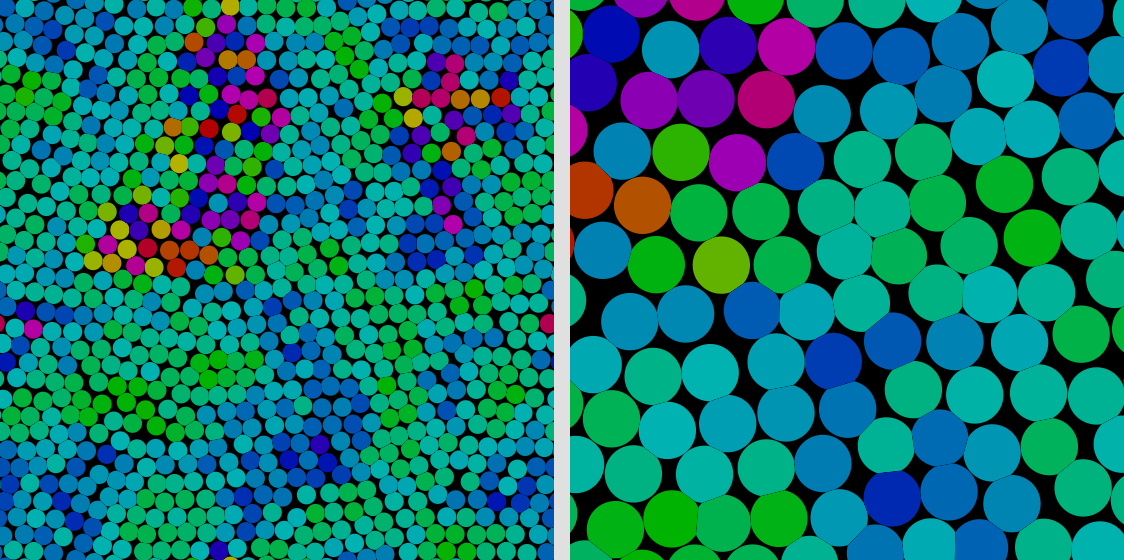
Left, the full canvas; right, a detail of the centre.
Write a Shadertoy shader that draws this pattern.

```glsl
const vec2 GRID = vec2(56.0, 32.0); // half columns and rows of the hexagonal packing
const float RADIUS = 0.483;         // in units of the column spacing
const float TAU = 6.2831853;

// Three random values per cell; cells wrap after the given period
vec3 hash(vec2 cell, vec2 period, uint seed) {
    uvec2 c = uvec2(mod(cell + 0.5, period));
    uvec3 v = uvec3(c, seed) * 1664525u + 1013904223u;
    for (int i = 0; i < 2; i++) {
        v.x += v.y * v.z;
        v.y += v.z * v.x;
        v.z += v.x * v.y;
        v ^= v >> 16u;
    }
    return vec3(v & 0xffffu) / 65535.0;
}

// Value noise that repeats once per canvas
float noise(vec2 uv, float frequency, uint seed) {
    vec2 p = uv * frequency, i = floor(p), f = fract(p), n = vec2(frequency);
    f = f * f * (3.0 - 2.0 * f);
    float low = mix(hash(i, n, seed).x, hash(i + vec2(1, 0), n, seed).x, f.x);
    float high = mix(hash(i + vec2(0, 1), n, seed).x, hash(i + 1.0, n, seed).x, f.x);
    return mix(low, high, f.y);
}

// Slow bending of the rows
vec2 bend(vec2 uv) {
    vec2 a = TAU * uv;
    return vec2(-0.5 * sin(a.y + 0.8) + 0.16 * sin(3.0 * a.y + a.x),
                 0.5 * sin(a.x + 2.1) + 0.16 * sin(3.0 * a.x - a.y));
}

vec2 jittered(vec2 cell, vec2 spacing) {
    vec2 shake = hash(cell, GRID, 7u).xy - 0.5;
    return cell * spacing + bend(cell / GRID) + 0.42 * shake;
}

// Offsets of the six neighbours in half-column coordinates
vec2 neighbour(int k) {
    float row = float(k / 2 - 1), side = float(k % 2) * 2.0 - 1.0;
    return vec2(side * (2.0 - abs(row)), row);
}

// Half of the shift that separates two overlapping discs
vec2 push(vec2 p, vec2 q) {
    vec2 d = p - q;
    float l = max(length(d), 0.001);
    return d / l * max(2.0 * RADIUS - l, 0.0) * 0.5;
}

vec2 relaxed(vec2 cell, vec2 spacing) {
    vec2 p = jittered(cell, spacing), shift = vec2(0);
    for (int k = 0; k < 6; k++)
        shift += push(p, jittered(cell + neighbour(k), spacing));
    return p + shift;
}

vec2 settled(vec2 cell, vec2 spacing) {
    vec2 p = relaxed(cell, spacing), shift = vec2(0);
    for (int k = 0; k < 6; k++)
        shift += push(p, relaxed(cell + neighbour(k), spacing));
    return p + shift;
}

// Teal on average, drifting to green and blue, full spectrum at defects
vec3 discColor(vec2 cell) {
    vec2 uv = cell / GRID;
    float strain = 0.25 * (noise(uv, 11.0, 3u) - 0.5)
                 + 0.14 * (hash(cell, GRID, 19u).z - 0.5);
    float defect = smoothstep(0.7, 0.9, noise(uv, 5.0, 31u));
    float hue = 0.48 + strain * (1.0 + 4.5 * defect);
    vec3 wheel = abs(fract(hue + vec3(0.0, 2.0, 1.0) / 3.0) * 6.0 - 3.0) - 1.0;
    return 0.7 * clamp(wheel, 0.0, 1.0);
}

void mainImage(out vec4 fragColor, in vec2 fragCoord) {
    vec2 uv = fragCoord / iResolution.xy;
    float columns = GRID.x * 0.5;
    vec2 spacing = vec2(0.5, columns * iResolution.y / iResolution.x / GRID.y);
    vec2 p = uv * GRID * spacing;
    vec2 rest = (p - bend(uv)) / spacing;

    // Nearest and second nearest disc centre
    float nearest = 9.0, second = 9.0;
    vec2 winner = vec2(0);
    for (int k = 0; k < 9; k++) {
        float row = round(rest.y) + float(k / 3 - 1);
        float odd = mod(row, 2.0);
        float column = 2.0 * (round((rest.x - odd) * 0.5) + float(k % 3 - 1)) + odd;
        vec2 cell = vec2(column, row);
        if (distance(p, jittered(cell, spacing)) > 1.2) continue;
        float d = distance(p, settled(cell, spacing));
        if (d < nearest) {
            second = nearest;
            nearest = d;
            winner = cell;
        } else {
            second = min(second, d);
        }
    }

    // Soft rim, with a thin dark seam where discs touch
    float pixel = columns / iResolution.x;
    float inside = min(RADIUS - nearest, 0.5 * (second - nearest));
    float cover = clamp(inside / pixel + 0.5, 0.0, 1.0);
    fragColor = vec4(discColor(winner) * cover, 1.0);
}
```
